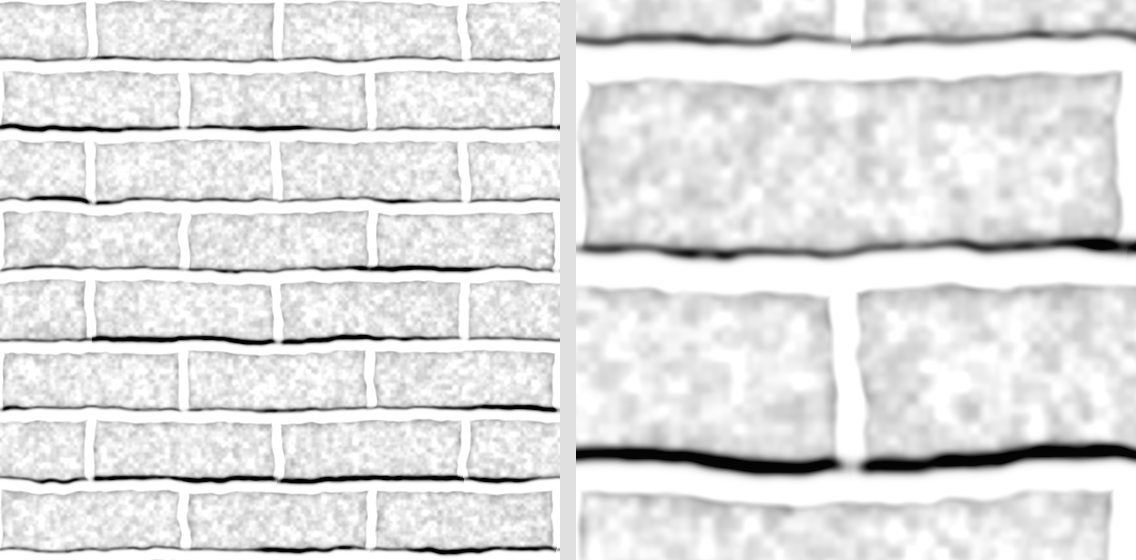
Left: the whole. Right: its middle third, enlarged.
Write a three.js fragment shader that draws this texture map.

```glsl
// Pale brick wall in running bond: 3 bricks across, 8 courses up, white mortar.
// Each brick has a grainy face, soft grey edges and an inked shadow along its foot.
// All noise lives on whole-number lattices that wrap, so the sheet tiles.
varying vec2 vUv;

float hash(vec2 p) {
  vec3 q = fract(p.xyx * vec3(0.1031, 0.1030, 0.0973));
  q += dot(q, q.yzx + 33.33);
  return fract((q.x + q.y) * q.z);
}

// Value noise with grid.x by grid.y cells over the canvas, wrapping at its edges
float noise(vec2 uv, vec2 grid) {
  vec2 p = uv * grid, i = floor(p), f = p - i;
  f = f * f * f * (f * (f * 6.0 - 15.0) + 10.0);
  vec2 a = mod(i, grid), b = mod(i + 1.0, grid), seed = grid * 1.37;
  return mix(mix(hash(a + seed), hash(vec2(b.x, a.y) + seed), f.x),
             mix(hash(vec2(a.x, b.y) + seed), hash(b + seed), f.x), f.y);
}

// Fine mottling of the brick face, centred on zero
float grain(vec2 uv) {
  return 0.42 * noise(uv, vec2(107.0)) + 0.33 * noise(uv, vec2(71.0))
       + 0.25 * noise(uv, vec2(163.0)) - 0.5;
}

void main() {
  // Uneven courses and joints
  vec2 p = vUv * vec2(3.0, 8.0) + vec2(0.012, -0.045);
  p.y += 0.07 * (noise(vUv, vec2(11.0, 8.0)) - 0.5)
       + 0.035 * (noise(vUv, vec2(43.0, 16.0)) - 0.5);
  float row = mod(floor(p.y), 8.0);
  p.x += 0.5 * mod(row, 2.0)
       + 0.024 * (noise(vUv, vec2(6.0, 24.0)) - 0.5)
       + 0.009 * (noise(vUv, vec2(60.0, 64.0)) - 0.5);
  vec2 brick = vec2(mod(floor(p.x), 3.0), row);
  vec2 joint = vec2(mod(floor(p.x + 0.5), 3.0), row);
  vec2 f = fract(p);
  f.y += 0.05 * (hash(brick + 17.0) - 0.5) * (f.x - 0.5);

  // Distances in course heights: to the joint, and inward from the brick edge
  float side = (0.5 - abs(f.x - 0.5)) * 8.0 / 3.0;
  float inside = min(side - 0.07, min(f.y - 0.11, 0.92 - f.y));
  float rough = noise(vUv, vec2(90.0));
  inside += 0.018 * (rough - 0.5);

  // Face with grey rim over white mortar
  float face = 0.925 + 0.38 * grain(vUv) + 0.02 * (hash(brick + 5.0) - 0.5);
  face -= 0.25 * exp(-max(inside, 0.0) / 0.045)
        * (0.5 + 0.9 * noise(vUv, vec2(48.0)));
  float shade = mix(1.0, min(face, 1.0), smoothstep(-0.018, 0.022, inside));

  // Shadow line under the brick: changes in weight, fades at most joints
  float weight = noise(vUv, vec2(10.0, 8.0)) + 0.7 * (hash(brick + 41.0) - 0.5);
  weight = smoothstep(0.3, 0.95, weight + 0.2 * (noise(vUv, vec2(37.0, 16.0)) - 0.5));
  float width = mix(0.024, 0.036, weight);
  float drop = (f.y - 0.11 + 0.012 * (1.0 - smoothstep(0.0, 0.12, side))) / width;
  float ink = mix(0.5, 1.35, weight) * exp(-drop * drop);
  ink *= 0.8 + 0.4 * rough;
  float fade = 0.25 + 0.7 * hash(joint + 73.0);
  ink *= mix(1.0, smoothstep(0.01, 0.1, side), fade);
  shade *= 1.0 - clamp(ink, 0.0, 0.98);

  gl_FragColor = vec4(vec3(clamp(shade, 0.0, 1.0)), 1.0);
}
```
